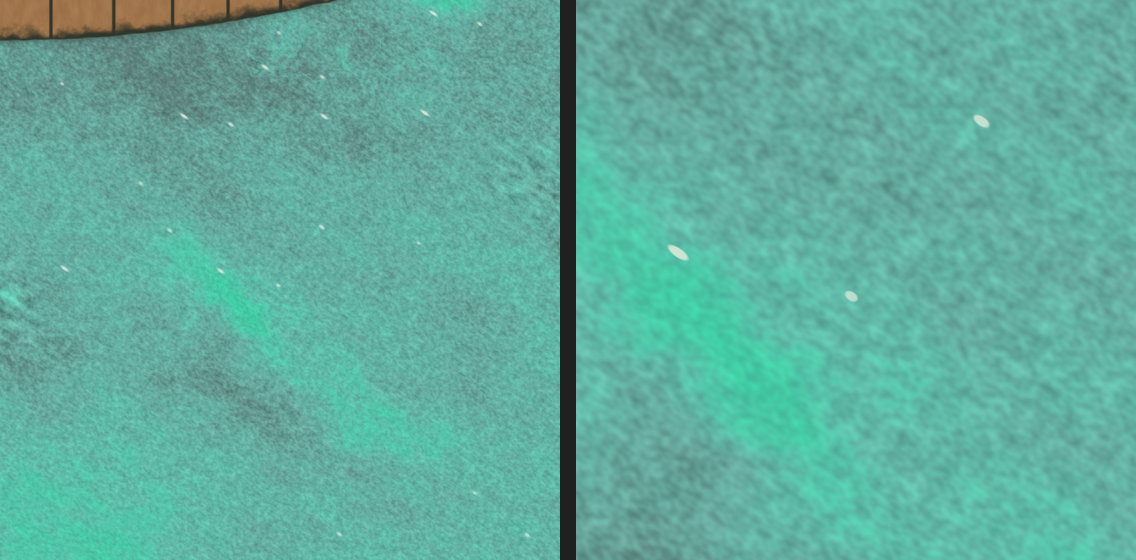
Left, the full canvas; right, a detail of the centre.
Give the GLSL for this texture, as a WebGL 2 fragment shader.

```glsl
#version 300 es
precision highp float;
uniform vec2 u_resolution;
out vec4 outColor;

const vec3 MID = vec3(0.40, 0.665, 0.62);
const vec3 GREY = vec3(0.375, 0.53, 0.51);
const vec3 BRIGHT = vec3(0.365, 0.75, 0.67);
const vec3 VIVID = vec3(0.20, 0.82, 0.63);
const vec3 FLAKE = vec3(0.84, 0.90, 0.84);
const vec3 WOOD = vec3(0.63, 0.46, 0.30);
const vec3 STAIN = vec3(0.37, 0.30, 0.20);
const vec3 SHADOW = vec3(0.19, 0.21, 0.17);
const vec2 DRIFT = vec2(0.82, -0.57);   // direction of streaks and grain
const float GRAIN_SCALE = 120.0;
const float GRAIN_TONE = 0.42;
const float GRAIN_LIGHT = 0.065;
const float FLAKE_CELLS = 11.0;
const float FLAKE_CHANCE = 0.2;
const float TAU = 6.2832;

vec2 hash2(vec2 p) {
    vec3 h = fract(p.xyx * vec3(0.1031, 0.1030, 0.0973));
    h += dot(h, h.yzx + 33.33);
    return fract((h.xx + h.yz) * h.zy);
}

float cornerGradient(vec2 cell, vec2 offset) {
    float angle = TAU * hash2(cell).x;
    return dot(vec2(cos(angle), sin(angle)), offset);
}

float gradientNoise(vec2 p) {
    vec2 i = floor(p), f = fract(p);
    vec2 w = f * f * f * (f * (f * 6.0 - 15.0) + 10.0);
    vec2 e = vec2(1.0, 0.0);
    float low = mix(cornerGradient(i, f), cornerGradient(i + e, f - e), w.x);
    float high = mix(cornerGradient(i + e.yx, f - e.yx), cornerGradient(i + 1.0, f - 1.0), w.x);
    return mix(low, high, w.y);
}

float fbm(vec2 p) {
    float sum = 0.0, amp = 1.0;
    for (int k = 0; k < 4; k++) {
        sum += amp * gradientNoise(p);
        p = mat2(1.6, 1.2, -1.2, 1.6) * p + 7.3;
        amp *= 0.55;
    }
    return sum;
}

vec2 alongDrift(vec2 p) {
    return vec2(dot(p, DRIFT), dot(p, vec2(-DRIFT.y, DRIFT.x)));
}

// Soft elliptical patch
float patchMask(vec2 d, vec2 radius) {
    d /= radius;
    return exp(-dot(d, d));
}

float streak(vec2 p, vec2 a, vec2 b, float width) {
    vec2 ab = b - a;
    float t = clamp(dot(p - a, ab) / dot(ab, ab), 0.0, 1.0);
    float d = length(p - a - ab * t) / width;
    return exp(-d * d);
}

float flakes(vec2 p, float pixel) {
    vec2 cell = floor(p * FLAKE_CELLS);
    vec2 pick = hash2(cell + 41.0), place = hash2(cell + 17.0);
    float chance = FLAKE_CHANCE * mix(0.2, 1.3, smoothstep(0.3, 0.7, p.y));
    vec2 d = alongDrift(p - (cell + 0.2 + 0.6 * place) / FLAKE_CELLS);
    vec2 size = vec2(mix(0.0035, 0.009, place.y * place.y), 0.0026);
    float dist = (length(d / size) - 1.0) * size.y;
    float cover = 1.0 - smoothstep(-pixel, pixel, dist);
    return cover * step(pick.x, chance) * mix(0.65, 1.0, place.y);
}

vec3 surface(vec2 p, float pixel) {
    vec2 q = alongDrift(p);
    vec2 warped = p + 0.05 * vec2(fbm(p * 9.0), fbm(p * 9.0 + 31.0));

    // Broad patches of tone
    float tone = 0.44 - 0.6 * smoothstep(0.25, 1.0, p.y);
    tone += 0.6 * fbm(q * vec2(3.5, 6.0) + 4.0) + 0.4 * fbm(q * vec2(13.0, 24.0));
    tone -= 0.9 * patchMask(warped - vec2(0.36, 0.87), vec2(0.28, 0.09));
    tone -= 0.9 * patchMask(alongDrift(warped - vec2(0.43, 0.27)), vec2(0.25, 0.07));
    tone -= 0.75 * patchMask(warped - vec2(0.07, 0.34), vec2(0.09, 0.1));
    tone += 0.6 * patchMask(warped - vec2(0.12, 0.08), vec2(0.28, 0.18));
    tone += 1.1 * streak(warped, vec2(0.33, 0.54), vec2(0.42, 0.45), 0.055);
    tone += 0.75 * streak(warped, vec2(0.46, 0.40), vec2(0.74, 0.20), 0.06);
    tone += 1.4 * patchMask(warped - vec2(0.79, 0.99), vec2(0.09, 0.025));

    // Pale veins near the top and ripples at the sides
    float veinZone = patchMask(p - vec2(0.58, 0.90), vec2(0.22, 0.08));
    tone += 0.9 * veinZone * (1.0 - smoothstep(0.0, 0.12, abs(fbm(warped * 9.0 + 12.0))));
    float rippleZone = patchMask(p - vec2(0.95, 0.68), vec2(0.1, 0.07))
                     + patchMask(p - vec2(0.02, 0.44), vec2(0.06, 0.09));
    float ripple = rippleZone * gradientNoise(q * vec2(30.0, 75.0));

    // Fine grain over coarser mottling
    vec2 g = q * GRAIN_SCALE * vec2(0.8, 1.15);
    float grain = gradientNoise(g) + 0.8 * gradientNoise(g * 1.9 + 5.0) + 0.55 * gradientNoise(g * 0.42);
    tone += GRAIN_TONE * grain + 1.1 * ripple;

    vec3 color = mix(MID, GREY, clamp(-tone, 0.0, 1.1));
    color = mix(color, BRIGHT, clamp(tone, 0.0, 1.0));
    color = mix(color, VIVID, clamp((tone - 0.85) * 0.75, 0.0, 0.9));
    color += GRAIN_LIGHT * grain + 0.14 * ripple;
    return mix(color, FLAKE, flakes(p, pixel));
}

vec3 planks(vec2 p, float height, float pixel) {
    float t = p.x - 0.091;
    float seam = abs(fract(8.6 * t + 2.8 * t * t + 0.5) - 0.5) / (8.6 + 5.6 * t);
    float rough = fbm(p * vec2(28.0, 36.0));
    vec3 color = WOOD + 0.04 * fbm(p * vec2(60.0, 25.0));
    color = mix(color, STAIN, 1.0 - smoothstep(0.004, 0.026, height - 0.02 * rough));
    color = mix(color, SHADOW, 1.0 - smoothstep(0.001, 0.003 + pixel, seam));
    return mix(color, SHADOW, 1.0 - smoothstep(0.002, 0.013, height - 0.008 * rough));
}

void main() {
    float pixel = 1.0 / min(u_resolution.x, u_resolution.y);
    vec2 p = gl_FragCoord.xy * pixel;
    float height = p.y - (0.928 + 0.2 * p.x * p.x) + 0.002 * gradientNoise(p * 40.0);
    vec3 color = surface(p, pixel);
    color = mix(color, SHADOW, 0.4 * exp(-abs(height) / 0.006));
    color = mix(color, planks(p, height, pixel), smoothstep(-pixel, pixel, height));
    outColor = vec4(color, 1.0);
}
```
